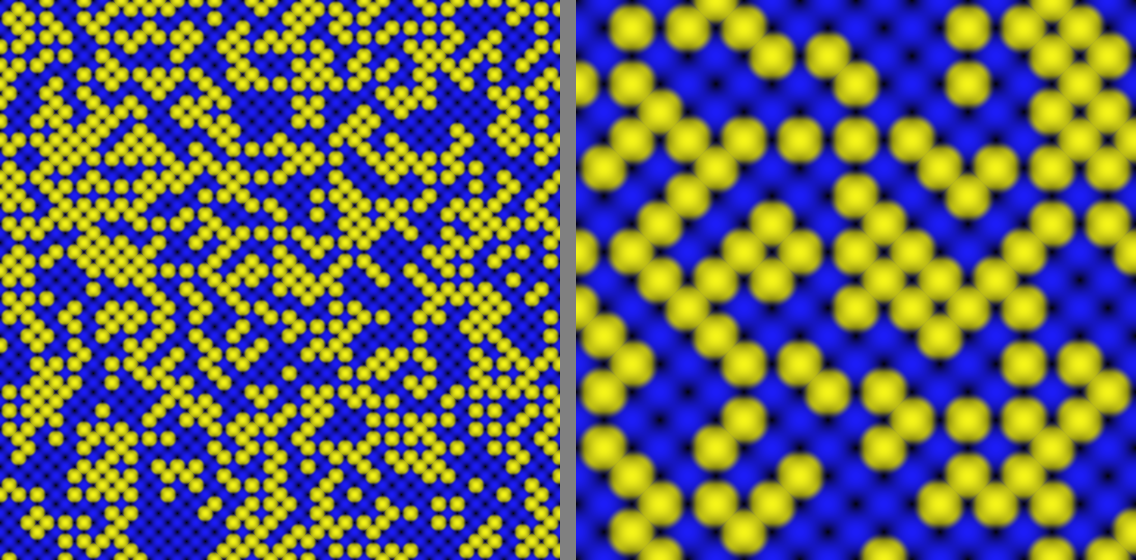
Left, the full canvas; right, a detail of the centre.
Give the GLSL for this pattern, as a Shadertoy shader.

```glsl
// Soft yellow discs scattered at random over a blue diagonal lattice.
// Each lattice site is switched on by a hash; the nearest lit site sets the
// colour, and a product of cosines darkens the points midway between sites.
#define STEPS 60.0        // half lattice periods across the canvas height
#define LIT_SHARE 0.46    // share of sites that carry a yellow disc
#define DISC_CORE 0.66    // radius where a disc starts to fade, in half periods
#define DISC_RIM 1.02     // radius where a disc is gone, in half periods
#define SHADE_POWER 0.36  // lower values shrink the dark points
#define YELLOW vec3(0.96, 0.96, 0.10)
#define BLUE vec3(0.11, 0.11, 0.97)

const float PI = 3.14159265;

float hash(vec2 site) {
    vec3 p = fract(site.xyx * vec3(0.1031, 0.1030, 0.0973));
    p += dot(p, p.yzx + 33.33);
    return fract((p.x + p.y) * p.z);
}

// Distance to the nearest lit site, in half periods.
float litDistance(vec2 p) {
    vec2 diagonal = 0.5 * vec2(p.x + p.y, p.x - p.y); // sites become integers
    vec2 home = round(diagonal);
    float nearestSq = 4.0;
    for (int j = -1; j <= 1; j++) {
        for (int i = -1; i <= 1; i++) {
            vec2 site = home + vec2(i, j);
            vec2 offset = diagonal - site;
            if (hash(site + 157.0) < LIT_SHARE) {
                nearestSq = min(nearestSq, dot(offset, offset));
            }
        }
    }
    return sqrt(2.0 * nearestSq);
}

void mainImage(out vec4 fragColor, in vec2 fragCoord) {
    vec2 p = fragCoord / iResolution.y * STEPS + vec2(1.0, 0.0);

    // Disc cover with a wide soft rim
    float cover = 1.0 - smoothstep(DISC_CORE, DISC_RIM, litDistance(p));

    // Bright at every site, dark at the gaps between four sites
    float wave = 0.5 + 0.5 * cos(PI * p.x) * cos(PI * p.y);
    float shade = pow(max(wave, 0.0001), SHADE_POWER);

    fragColor = vec4(mix(BLUE, YELLOW, cover) * shade, 1.0);
}
```
